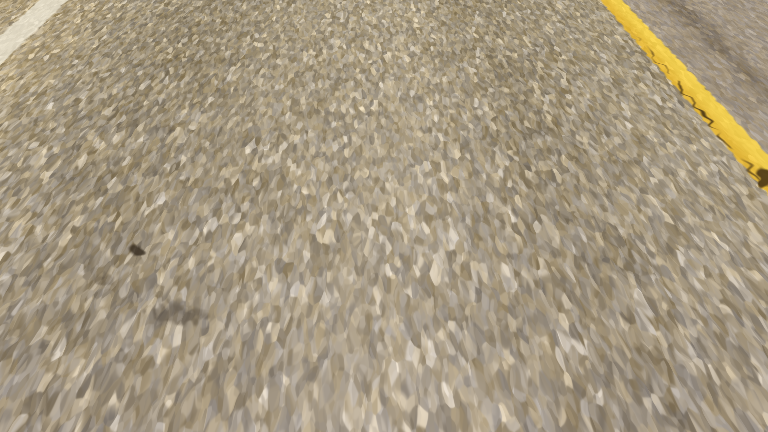
Reproduce this texture procedurally as a Shadertoy shader.

```glsl
const vec2 VANISH = vec2(0.833, 1.646);

float hash(vec2 p) {
    return fract(sin(dot(p, vec2(127.1, 311.7))) * 43758.545);
}

float noise(vec2 p) {
    vec2 i = floor(p), f = fract(p);
    f = f * f * (3.0 - 2.0 * f);
    return mix(mix(hash(i), hash(i + vec2(1, 0)), f.x),
               mix(hash(i + vec2(0, 1)), hash(i + vec2(1, 1)), f.x), f.y);
}

// Soft cellular stones: x is signed brightness, y is warmth
vec2 stones(vec2 p, float sharpness) {
    vec2 cell = floor(p), f = fract(p), sum = vec2(0);
    float total = 0.0;
    for (int j = -1; j <= 1; j++) {
        for (int i = -1; i <= 1; i++) {
            vec2 o = vec2(i, j), id = cell + o;
            vec2 d = o + vec2(hash(id), hash(id + 41.3)) - f;
            float r = hash(id + 17.9);
            float tone = 2.0 * r - 1.0 + 0.9 * smoothstep(0.86, 1.0, r);
            float w = exp(-sharpness * dot(d, d));
            sum += w * vec2(tone, hash(id + 73.7) - 0.5);
            total += w;
        }
    }
    return sum / max(total, 1e-5);
}

float band(float x, float lo, float hi, float soft) {
    return smoothstep(lo - soft, lo + soft, x) * (1.0 - smoothstep(hi - soft, hi + soft, x));
}

float bump(float x, float center, float width) {
    float d = (x - center) / width;
    return exp(-d * d);
}

float spot(vec2 p, vec2 center, vec2 radius, float wobble) {
    float d = length((p - center) / radius) + wobble;
    return 1.0 - smoothstep(0.5, 1.2, d);
}

void mainImage(out vec4 fragColor, in vec2 fragCoord) {
    vec2 p = fragCoord / iResolution.y;

    // Perspective ground plane: x across the road, y along it
    float drop = VANISH.y - p.y;
    vec2 road = vec2((p.x - VANISH.x) / drop, 1.0 / drop);
    float soft = 1.0 / (iResolution.y * drop) + 0.002;

    // Aggregate, stretched along the direction of travel
    vec2 grid = road * vec2(92.0, 60.0);
    grid += 0.7 * vec2(noise(grid * 0.8), noise(grid * 0.8 + 31.0));
    vec2 coarse = stones(grid, 13.0);
    vec2 fine = stones(grid * vec2(1.8, 1.5) + 57.0, 10.0);
    float grain = 0.095 * coarse.x + 0.055 * fine.x;
    float warmth = 0.06 * coarse.y + 0.03 * fine.y;

    // Broad wear, wheel tracks and the tan shoulder
    float patches = noise(road * vec2(9.0, 7.0)) - 0.5;
    float wobble = 0.9 * (noise(p * 75.0) - 0.5);
    float shoulder = 1.0 - smoothstep(-1.0, -0.78, road.x + 0.08 * patches);
    float beyond = smoothstep(0.93, 0.95, road.x);
    vec3 asphalt = mix(vec3(0.645, 0.597, 0.525), vec3(0.64, 0.59, 0.49), p.y);
    asphalt = mix(asphalt, vec3(0.70, 0.635, 0.505), 0.75 * shoulder);
    asphalt = mix(asphalt, vec3(0.635, 0.585, 0.515), beyond);
    float wear = 0.035 * bump(road.x, 0.08, 0.22) - 0.035 * bump(road.x, -0.55, 0.2)
               - 0.03 * bump(road.x, 0.42, 0.16) + 0.03 * patches;
    float streak = bump(road.x + 0.03 * patches, 1.11, 0.045);
    asphalt += wear - 0.11 * streak;

    vec3 col = asphalt + grain * mix(1.0, 0.5, beyond);
    col += warmth * vec3(0.5, 0.1, -0.9);

    // Dark stains
    float stain = 0.85 * spot(p, vec2(0.318, 0.422), vec2(0.017, 0.015), wobble);
    stain = max(stain, 0.36 * spot(p, vec2(0.412, 0.272), vec2(0.065, 0.032), wobble));
    stain = max(stain, 0.3 * spot(p, vec2(0.243, 0.352), vec2(0.035, 0.015), wobble));
    stain = max(stain, 0.25 * spot(p, vec2(0.39, 0.70), vec2(0.025, 0.012), wobble));
    col = mix(col, vec3(0.23, 0.19, 0.14), stain);

    // Painted lines with ragged edges
    float ragged = 0.009 * (noise(road * vec2(50.0, 110.0)) - 0.5);
    float white = band(road.x + ragged, -1.145, -1.046, soft);
    float yellow = band(road.x + ragged, 0.861, 0.94, soft);
    vec3 whitePaint = vec3(0.90, 0.87, 0.79) + 0.25 * grain;
    vec3 yellowPaint = mix(vec3(0.90, 0.72, 0.22), vec3(0.96, 0.82, 0.31),
                           smoothstep(0.865, 0.92, road.x)) + 0.2 * grain;
    col = mix(col, whitePaint, 0.92 * white);
    col = mix(col, yellowPaint, 0.96 * yellow);

    // Broken crack and chipped end along the yellow paint
    float crackCenter = 0.875 + 0.026 * (noise(vec2(road.y * 75.0, 3.0)) - 0.5);
    float crackWidth = 0.006 * noise(vec2(road.y * 50.0, 9.0));
    float crack = band(road.x, crackCenter - crackWidth, crackCenter + crackWidth, soft);
    crack *= smoothstep(0.25, 0.5, noise(vec2(road.y * 38.0, 21.0)));
    crack *= 1.0 - smoothstep(1.25, 1.42, road.y);
    crack = max(crack, spot(p, vec2(1.768, 0.588), vec2(0.018, 0.022), wobble));
    col = mix(col, vec3(0.25, 0.18, 0.08), 0.85 * crack);

    fragColor = vec4(clamp(col, 0.0, 1.0), 1.0);
}
```
